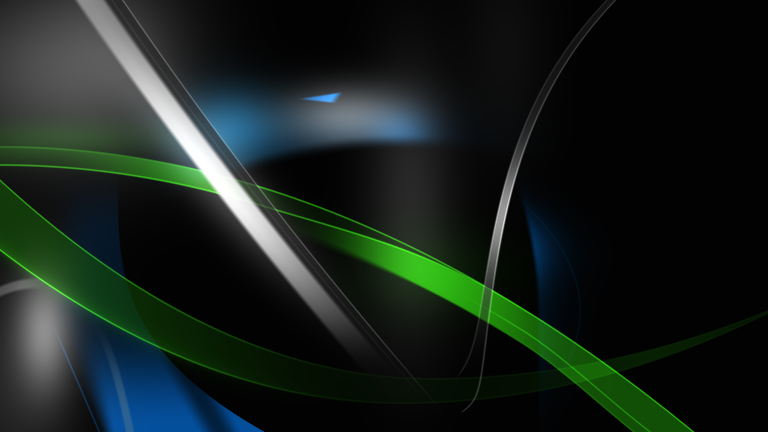
Reproduce this background procedurally as a Shadertoy shader.

```glsl
// Glossy green, blue and silver ribbons sweeping across soft glows on black.

#define AA (1.0 / iResolution.y)

// Soft one-dimensional bump
float bump(float x, float center, float radius) {
    float q = (x - center) / radius;
    return exp(-q * q);
}

// Soft elliptical glow
float glow(vec2 p, float x, float y, float rx, float ry) {
    return bump(p.x, x, rx) * bump(p.y, y, ry);
}

// Falls from one at a to zero at b
float fall(float a, float b, float x) {
    return 1.0 - smoothstep(a, b, x);
}

// One between a and b, with edges of softness s
float band(float x, float a, float b, float s) {
    return smoothstep(a - s, a + s, x) * fall(b - s, b + s, x);
}

// Thin smooth stroke around zero distance
float stroke(float dist) {
    return fall(0.0, 0.0012 + 1.2 * AA, abs(dist));
}

// Parabola with a different bend on each side of its lowest point
float sag(float x, float depth, float leftBend, float rightBend) {
    return depth - (x < 0.0 ? leftBend : rightBend) * x * x;
}

// Gray and blue haze behind the ribbons
vec3 haze(vec2 p) {
    float gray = 0.29 * glow(p, 0.23, 0.15, 0.2, 0.22)
        + 0.16 * glow(p, 0.0, 0.17, 0.2, 0.2)
        + 0.15 * glow(p, 0.95, 0.46, 0.1, 0.32)
        + 0.05 * glow(p, 1.17, 0.12, 0.1, 0.25)
        + 0.46 * glow(p, 0.105, 0.76, 0.065, 0.14)
        + 0.14 * glow(p, 0.03, 0.88, 0.16, 0.28);
    // Lights cut off below by a shallow arc
    float arc = sag(p.x - 0.93, 0.338, -0.45, -0.45);
    vec3 lights = vec3(0.44) * glow(p, 0.8, 0.27, 0.14, 0.07)
        + vec3(0.13, 0.36, 0.5) * glow(p, 0.53, 0.3, 0.11, 0.09)
        + vec3(0.02, 0.15, 0.27) * glow(p, 0.93, 0.31, 0.07, 0.055)
        + vec3(0.0, 0.06, 0.11) * glow(p, 0.76, 0.32, 0.28, 0.08);
    return gray + lights * fall(arc - 0.03, arc + 0.01, p.y);
}

// Blue panes at the lower left and right, plus a bright sliver
vec3 bluePanes(vec2 p) {
    float drop = max(p.y - 0.43, 0.0) / 0.57;
    float right = 0.273 + 0.34 * drop * drop * drop;
    float low = max(p.y - 0.7, 0.0) / 0.3;
    float left = 0.1 + 0.13 * low;
    float pane = smoothstep(left, left + 0.12 - 0.08 * low, p.x)
        * fall(right - AA, right + AA, p.x) * smoothstep(0.38, 0.56, p.y);
    float fold = 0.37 + 0.17 * low;
    float shade = (0.2 + 0.72 * smoothstep(0.74, 1.0, p.y))
        * (1.0 - 0.6 * band(p.x, fold - 0.06, fold, 0.025) * smoothstep(0.76, 0.85, p.y));
    float light = pane * shade + 0.4 * stroke(p.x - left) * smoothstep(0.74, 0.85, p.y);
    // Right pane, lit along its sharp left side
    float side = sag(p.y - 0.73, 1.243, 0.55, 0.0);
    float rim = sag(p.y - 0.72, 1.343, 2.1, 2.1);
    float lit = smoothstep(side - AA, side + 0.012, p.x) * exp(-22.0 * max(p.x - side, 0.0));
    float fade = bump(p.y, 0.57, 0.085) + 0.3 * bump(p.y, 0.75, 0.17);
    light += 0.62 * lit * fade;
    light += 0.1 * stroke(p.x - rim) * band(p.y, 0.48, 0.85, 0.05);
    // Sliver
    float along = clamp((p.x - 0.695) / 0.09, 0.0, 1.0);
    light += (0.6 + 0.7 * along) * band(p.y, 0.229 - 0.014 * along, 0.229 + 0.01 * along, AA + 0.001)
        * band(p.x, 0.697, 0.785 - 0.7 * (p.y - 0.215), 0.012);
    return vec3(0.01, 0.33, 0.66) * light;
}

// Two green ribbons with glowing rims, laid over the colors behind
vec3 greenRibbons(vec2 p, vec3 behind) {
    // Sagging ribbon
    float top = sag(p.x - 1.0, 0.877, 0.46, 0.26);
    float bottom = sag(p.x - 0.93, 0.933, 0.41, 0.29);
    float dim = fall(0.05, 0.85, p.x);
    float body = band(p.y, top, bottom, 1.5 * AA);
    float light = body * (0.05 + 0.17 * dim + 0.08 * bump(p.x, 1.52, 0.22));
    light += (stroke(p.y - top) + stroke(p.y - bottom)) * (0.06 + 0.5 * dim);
    light += 0.16 * dim * exp(-60.0 * abs(p.y - bottom));
    // Falling ribbon
    float upper = 0.34 + 0.256 * p.x * p.x;
    float inner = upper + 0.042 * fall(0.6, 1.15, p.x);
    float lower = upper + 0.08 + 0.03 * smoothstep(1.2, 1.5, p.x);
    float start = smoothstep(0.1, 0.46, p.x) * fall(0.48, 0.66, p.x);
    float shine = 0.68 * bump(p.x, 0.98, 0.18) + 0.34 * smoothstep(0.98, 1.2, p.x);
    float soft = 0.004 + 0.012 * fall(0.7, 1.0, p.x);
    float sheet = smoothstep(inner - AA, inner + AA, p.y) * fall(lower - soft, lower + soft, p.y);
    light += band(p.y, upper, inner, AA + 0.002) * (0.07 + 0.4 * start);
    light += sheet * shine;
    light += 0.15 * glow(p, 0.12, 0.325, 0.24, 0.045) + 0.1 * glow(p, 0.99, 0.63, 0.17, 0.1);
    light += stroke(p.y - upper) * (0.2 + 0.35 * smoothstep(0.3, 0.6, p.x));
    light += stroke(p.y - inner) * 0.5 * fall(0.9, 1.1, p.x);
    light += 0.28 * smoothstep(1.05, 1.25, p.x) * (stroke(p.y - lower) + stroke(p.y - lower + 0.03));
    behind *= 1.0 - 0.5 * body - 0.4 * sheet * smoothstep(0.6, 0.9, p.x);
    return behind + vec3(0.2, 0.9, 0.06) * light;
}

void mainImage(out vec4 fragColor, in vec2 fragCoord) {
    // Canvas height is one; y runs downward from the top
    vec2 p = vec2(fragCoord.x, iResolution.y - fragCoord.y) / iResolution.y;
    vec3 color = greenRibbons(p, 0.006 + haze(p) + bluePanes(p));

    // Small silver curves at the lower left
    float curl = p.x - 0.2 - 0.11 * sqrt(max(p.y - 0.73, 0.0) / 0.27);
    float curlFade = smoothstep(0.73, 0.95, p.y);
    color = mix(color, vec3(0.4, 0.5, 0.55), 0.4 * curlFade * band(curl, -0.018, 0.0, 0.004));
    float hook = p.y - sag(p.x - 0.085, 0.645, -2.6, -2.6);
    color += 0.2 * band(hook, 0.0, 0.022, 0.005) * fall(0.04, 0.11, p.x);

    // Diagonal silver beam with a glass edge
    float across = p.x - 0.174 - 0.69 * p.y - 0.1 * p.y * p.y;
    float edge = 0.11 - 0.008 * p.y;
    float light = mix(0.52, 1.0, smoothstep(0.0, 0.38, p.y)) * fall(0.43, 0.88, p.y);
    float fade = fall(0.72, 0.98, p.y);
    color += 0.3 * bump(across, 0.03, 0.085) * bump(p.y, 0.42, 0.22);
    color = mix(color, vec3(0.06 + 0.14 * light), band(across, 0.06, edge, 1.5 * AA) * 0.65 * fade);
    float silver = 0.05 + light * (1.0 - 3.0 * max(across - 0.03, 0.0));
    color = mix(color, vec3(silver), band(across, 0.002, 0.068, 0.008) * 0.93 * fade);
    color += (0.2 * stroke(across - edge) + 0.05 * stroke(across - 0.085)) * fade;

    // Slim silver ribbon on the right, hooked at its foot
    float rise = 1.0 - p.y;
    float slim = p.x - 1.1 - 0.115 * rise - 0.21 * rise * rise * rise * rise;
    float outer = slim + 0.04 * exp(1.76 - 40.0 * rise);
    float inside = slim + 0.02 + 0.035 * exp(2.6 - 20.0 * rise);
    float gleam = bump(p.y, 0.5, 0.15);
    float sheet = smoothstep(-AA, AA, inside) * fall(-AA, AA, outer) * smoothstep(0.13, 0.35, rise);
    color = mix(color, vec3(0.12 + 0.58 * gleam), sheet * (0.55 + 0.3 * gleam));
    color += (0.18 + 0.25 * gleam) * stroke(outer) * smoothstep(0.042, 0.05, rise);
    color += (0.1 + 0.15 * gleam) * stroke(inside) * smoothstep(0.12, 0.15, rise);

    fragColor = vec4(clamp(color, 0.0, 1.0), 1.0);
}
```
